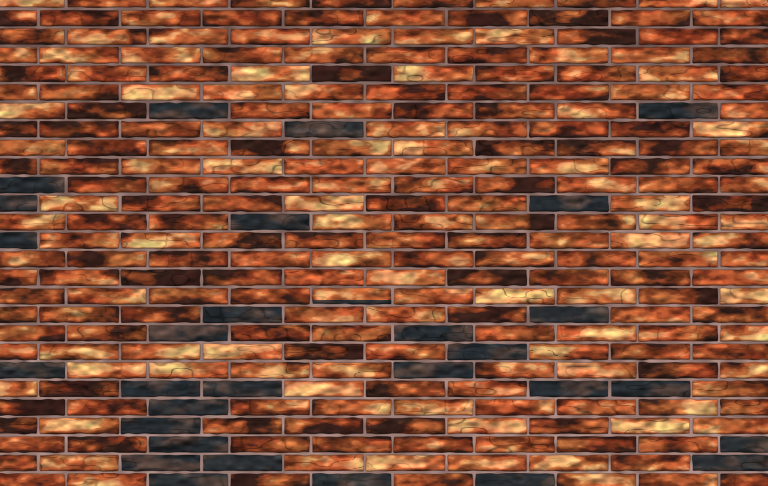
A WebGL 1 fragment shader for this texture:

```glsl
precision highp float;
// Wall of long, thin fired bricks whose alternate courses shift by a third.
// Each brick is a rounded box coloured by a clay ramp driven by its own
// hash and streaky noise; slate bricks, burns, creases and mortar add wear.

uniform vec2 u_resolution;

#define BRICKS 9.41        // bricks across the canvas
#define COURSES 26.22      // courses down the canvas
#define TOP_PHASE 0.52     // part of the first course cut off at the top
#define ODD_SHIFT 0.47     // joint position in odd courses, in bricks
#define EVEN_SHIFT 0.81    // joint position in even courses, in bricks
#define ASPECT 4.42        // brick length over course height
#define JOINT 0.15         // mortar width, in course heights
#define CORNER 0.07        // corner radius, in course heights
#define ROUGH_EDGE 0.07    // waviness of the brick outline
#define STREAKS 1.35       // tone variation inside a brick
#define RELIEF 0.55        // strength of the surface bumps

const vec3 BURNT  = vec3(0.21, 0.12, 0.10);
const vec3 BROWN  = vec3(0.46, 0.21, 0.12);
const vec3 RUST   = vec3(0.69, 0.36, 0.20);
const vec3 TAN    = vec3(0.85, 0.60, 0.39);
const vec3 CREAM  = vec3(0.94, 0.76, 0.47);
const vec3 SLATE  = vec3(0.14, 0.17, 0.19);
const vec3 ASH    = vec3(0.31, 0.25, 0.23);
const vec3 MORTAR_DARK  = vec3(0.43, 0.33, 0.31);
const vec3 MORTAR_LIGHT = vec3(0.70, 0.57, 0.54);

float hash(vec2 p) {
  vec3 q = fract(p.xyx * 0.1031);
  q += dot(q, q.yzx + 33.33);
  return fract((q.x + q.y) * q.z);
}

float noise(vec2 p) {
  vec2 i = floor(p);
  vec2 f = fract(p);
  f = f * f * (3.0 - 2.0 * f);
  return mix(mix(hash(i), hash(i + vec2(1.0, 0.0)), f.x),
             mix(hash(i + vec2(0.0, 1.0)), hash(i + 1.0), f.x), f.y);
}

float fbm(vec2 p) {
  float sum = 0.0;
  float gain = 0.53;
  for (int i = 0; i < 4; i++) {
    sum += gain * noise(p);
    p = p * 2.03 + 17.3;
    gain *= 0.5;
  }
  return sum;
}

float roundedBox(vec2 p, vec2 halfSize, float radius) {
  vec2 q = abs(p) - halfSize + radius;
  return length(max(q, 0.0)) + min(max(q.x, q.y), 0.0) - radius;
}

vec3 clayRamp(float tone) {
  vec3 c = mix(BURNT, BROWN, smoothstep(0.0, 0.25, tone));
  c = mix(c, RUST, smoothstep(0.25, 0.50, tone));
  c = mix(c, TAN, smoothstep(0.53, 0.79, tone));
  return mix(c, CREAM, smoothstep(0.80, 1.05, tone));
}

vec3 brickColor(vec2 id, vec2 p, float depth, float height) {
  vec2 q = p + 40.0 * vec2(hash(id + 3.1), hash(id + 8.7));
  float streak = fbm(q * vec2(0.75, 1.7));
  float grain = noise(q * vec2(3.5, 5.0));

  // Fired clay: pale smear in the middle, redder rim, burnt patches
  float tone = mix(0.25, 0.78, hash(id)) + STREAKS * (streak - 0.5);
  tone -= 0.16 * (1.0 - smoothstep(0.02, 0.26, depth));
  float burn = smoothstep(0.55, 0.80, noise(q * vec2(0.55, 0.9) + 61.0));
  tone -= 0.42 * burn * hash(id + 21.0);
  vec3 color = clayRamp(tone);
  float redness = noise(q * vec2(0.6, 1.3) + 97.0) - 0.5;
  color *= 1.0 + redness * vec3(0.10, -0.16, -0.12);

  // Slate bricks, more frequent low on the wall
  float slateChance = mix(0.18, 0.06, smoothstep(0.1, 0.5, height));
  float slate = step(hash(id + 47.0), slateChance);
  vec3 slateColor = mix(SLATE, ASH, smoothstep(0.40, 0.75, streak));
  color = mix(color, slateColor, 0.95 * slate);

  // Bumps lit from above, and thin creases
  vec2 bumpPos = q * vec2(1.8, 3.4);
  float bump = noise(bumpPos) - noise(bumpPos - vec2(0.2, 0.55));
  float fold = abs(noise(q * vec2(0.9, 2.6) + 29.0) - 0.5);
  float crease = (1.0 - smoothstep(0.0, 0.07, fold)) * hash(id + 5.0);
  return color * (1.0 + RELIEF * bump + 0.22 * (grain - 0.5) - 0.32 * crease);
}

void main() {
  vec2 uv = gl_FragCoord.xy / u_resolution;
  vec2 grid = vec2(uv.x * BRICKS, (1.0 - uv.y) * COURSES + TOP_PHASE);
  vec2 wall = grid * vec2(ASPECT, 1.0);
  float pixel = COURSES / u_resolution.y;

  // Running bond: brick index and position from the brick centre
  grid.x -= mix(EVEN_SHIFT, ODD_SHIFT, mod(floor(grid.y), 2.0));
  vec2 id = floor(grid) + 20.0;
  vec2 local = (fract(grid) - 0.5) * vec2(ASPECT, 1.0);
  vec2 halfSize = 0.5 * (vec2(ASPECT, 1.0) - JOINT);
  float dist = roundedBox(local, halfSize, CORNER);
  dist += ROUGH_EDGE * (noise(wall * 2.3) - 0.5);

  // Mortar, paler low on the wall, shaded next to the bricks
  float pale = 0.75 - 0.5 * uv.y + 0.7 * (noise(wall * 1.7) - 0.5);
  vec3 mortar = mix(MORTAR_DARK, MORTAR_LIGHT, clamp(pale, 0.0, 1.0));
  mortar *= mix(0.78, 1.0, smoothstep(0.0, 0.06, dist));

  // Brick face with a shadow along its lower edge
  vec3 face = brickColor(id, wall, -dist, uv.y);
  float lower = smoothstep(0.30, 0.44, local.y);
  face *= 1.0 - 0.38 * lower - 0.15 * smoothstep(-0.07, 0.0, dist);

  float cover = 1.0 - smoothstep(-0.6 * pixel, 0.6 * pixel, dist);
  gl_FragColor = vec4(clamp(mix(mortar, face, cover), 0.0, 1.0), 1.0);
}
```
